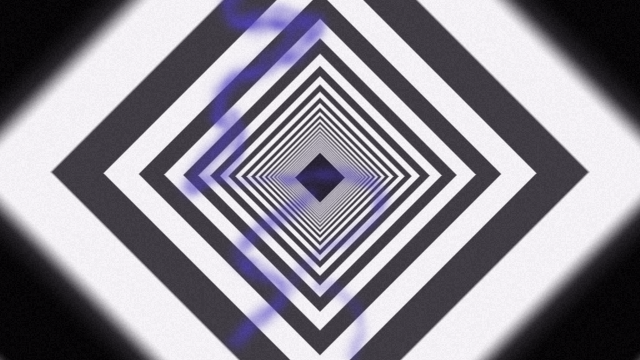
A WebGL 2 fragment shader for this background:

```glsl
#version 300 es
precision highp float;
// Endless tunnel of black and white diamonds with violet smoke drifting through it.

uniform vec2 u_resolution;
out vec4 fragColor;

const vec3 WHITE = vec3(0.955, 0.945, 0.962);
const vec3 CHARCOAL = vec3(0.25, 0.235, 0.265);
const vec3 BLACK = vec3(0.025, 0.02, 0.027);
const vec3 HAZE = vec3(0.70, 0.68, 0.73);
const vec3 HOLE = vec3(0.15, 0.13, 0.19);
const vec3 VIOLET = vec3(0.31, 0.25, 0.74);
const vec2 CENTER = vec2(0.5, 0.505);  // vanishing point, share of the canvas
const float TILT = 0.023;              // upward drift of the larger diamonds
const float RING_PERIOD = 0.647;       // ring spacing in inverse radius
const float RING_PHASE = 0.07;
const float HOLE_RADIUS = 0.069;
const float SMOKE_OPACITY = 0.68;
const float GRAIN = 0.035;
const int CURVE_STEPS = 12;

float hash(vec2 p) {
    vec3 q = fract(vec3(p.xyx) * 0.1031);
    q += dot(q, q.yzx + 33.33);
    return fract((q.x + q.y) * q.z);
}

vec2 gradient(vec2 cell) {
    float angle = 6.2832 * hash(cell);
    return vec2(cos(angle), sin(angle));
}

float gradientNoise(vec2 p) {
    vec2 i = floor(p), f = fract(p), e = vec2(1.0, 0.0);
    vec2 s = f * f * f * (f * (f * 6.0 - 15.0) + 10.0);
    float low = mix(dot(gradient(i), f), dot(gradient(i + e), f - e), s.x);
    float high = mix(dot(gradient(i + e.yx), f - e.yx), dot(gradient(i + 1.0), f - 1.0), s.x);
    return mix(low, high, s.y);
}

// Diamond radius whose centre rises in proportion to its size.
float diamond(vec2 p) {
    return max((abs(p.x) + p.y) / (1.0 + TILT), (abs(p.x) - p.y) / (1.0 - TILT));
}

float segmentDistance(vec2 p, vec2 a, vec2 b) {
    vec2 ab = b - a;
    return length(p - a - ab * clamp(dot(p - a, ab) / dot(ab, ab), 0.0, 1.0));
}

// Soft wisp along a cubic curve.
float wisp(vec2 p, vec2 a, vec2 b, vec2 c, vec2 d, float width) {
    float dist = 10.0;
    vec2 last = a;
    for (int i = 1; i <= CURVE_STEPS; i++) {
        float t = float(i) / float(CURVE_STEPS), s = 1.0 - t;
        vec2 next = s * s * s * a + 3.0 * s * t * (s * b + t * c) + t * t * t * d;
        dist = min(dist, segmentDistance(p, last, next));
        last = next;
    }
    return exp(-dist * dist / (width * width));
}

float smoke(vec2 p) {
    vec2 q = p + 0.012 * vec2(gradientNoise(p * 14.0), gradientNoise(p * 14.0 + 40.0));
    // Upper strand
    float clear = 1.0 - wisp(q, vec2(-0.24, 0.51), vec2(-0.28, 0.36), vec2(-0.10, 0.47), vec2(-0.01, 0.42), 0.026);
    clear *= 1.0 - 0.5 * wisp(q, vec2(-0.22, 0.44), vec2(-0.05, 0.52), vec2(-0.02, 0.38), vec2(-0.15, 0.34), 0.02);
    clear *= 1.0 - 0.9 * wisp(q, vec2(-0.01, 0.42), vec2(-0.06, 0.28), vec2(-0.30, 0.33), vec2(-0.28, 0.17), 0.026);
    clear *= 1.0 - 0.8 * wisp(q, vec2(-0.28, 0.17), vec2(-0.18, 0.13), vec2(-0.33, 0.08), vec2(-0.36, -0.03), 0.024);
    clear *= 1.0 - 0.7 * wisp(q, vec2(-0.24, 0.17), vec2(-0.19, 0.08), vec2(-0.26, -0.02), vec2(-0.36, -0.02), 0.02);
    // Middle loop
    clear *= 1.0 - 0.3 * wisp(q, vec2(-0.27, 0.0), vec2(-0.20, -0.03), vec2(-0.15, 0.02), vec2(-0.09, -0.01), 0.015);
    clear *= 1.0 - 0.6 * wisp(q, vec2(-0.09, -0.01), vec2(0.02, 0.03), vec2(0.20, 0.02), vec2(0.165, -0.08), 0.02);
    clear *= 1.0 - 0.4 * wisp(q, vec2(0.165, -0.08), vec2(0.13, -0.19), vec2(-0.02, -0.16), vec2(-0.08, -0.30), 0.02);
    // Lower strands
    clear *= 1.0 - 0.65 * wisp(q, vec2(-0.03, -0.05), vec2(-0.12, -0.13), vec2(-0.30, -0.19), vec2(-0.19, -0.25), 0.023);
    clear *= 1.0 - 0.75 * wisp(q, vec2(-0.19, -0.25), vec2(-0.02, -0.31), vec2(-0.15, -0.36), vec2(-0.23, -0.45), 0.024);
    clear *= 1.0 - 0.4 * wisp(q, vec2(0.0, -0.30), vec2(0.10, -0.31), vec2(0.14, -0.40), vec2(0.09, -0.49), 0.02);
    return (1.0 - clear) * clamp(0.95 + 0.55 * gradientNoise(p * 18.0), 0.0, 1.2);
}

void main() {
    vec2 p = (gl_FragCoord.xy - CENTER * u_resolution) / u_resolution.y;
    float pixel = 1.0 / u_resolution.y;
    float r = max(diamond(p), 0.001);

    // Rings evenly spaced in depth, blurring towards the rim
    float depth = 1.0 / (r * RING_PERIOD) - RING_PHASE;
    float soft = max(0.9 * pixel, mix(0.0035, 0.05, smoothstep(0.7, 1.0, r)));
    float blur = soft / (RING_PERIOD * r * r);
    float light = smoothstep(0.25 - blur, 0.25 + blur, abs(fract(depth + 0.25) - 0.5));
    vec3 dark = mix(CHARCOAL, BLACK, smoothstep(0.94, 1.13, r));
    vec3 color = mix(dark, WHITE, light);

    // Far rings melt into haze around the opening
    color = mix(color, HAZE, 0.75 * smoothstep(0.16, 0.09, r));
    color = mix(HOLE, color, smoothstep(-1.0, 1.0, (r - HOLE_RADIUS) / max(pixel, 0.003)));

    color = mix(color, VIOLET, SMOKE_OPACITY * smoke(p));
    color += GRAIN * (hash(floor(p * 288.0) + 500.0) - 0.5);
    fragColor = vec4(clamp(color, 0.0, 1.0), 1.0);
}
```
